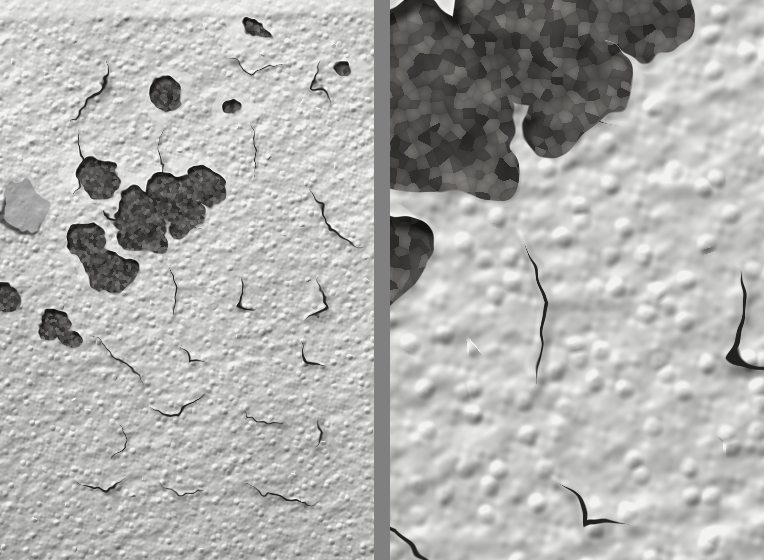
Left: the whole. Right: its middle third, enlarged.
Give the GLSL for this texture, as a Shadertoy shader.

```glsl
#define RELIEF 0.80
#define BUMP_SCALE 52.0
#define GRAIN_SCALE 150.0
#define CRACKS 22
#define CRACK_WIDTH 0.0026
#define LIGHT vec2(-0.45, 0.89)
#define PAINT_LOW vec3(0.705, 0.705, 0.70)
#define PAINT_HIGH vec3(0.805, 0.805, 0.80)
#define CONCRETE_DARK vec3(0.12, 0.12, 0.115)
#define CONCRETE_PALE vec3(0.50, 0.49, 0.475)
#define CRACK_COLOR vec3(0.13, 0.13, 0.12)

// Bare patches: centre and radius
const vec3 PATCHES[15] = vec3[15](
    vec3(.180, .694, .038), vec3(.241, .635, .042), vec3(.300, .655, .046),
    vec3(.368, .657, .035), vec3(.325, .603, .034), vec3(.160, .572, .037),
    vec3(.190, .520, .045), vec3(.255, .592, .034), vec3(.085, .425, .038),
    vec3(.118, .385, .024), vec3(.000, .486, .028), vec3(.302, .827, .026),
    vec3(.456, .948, .017), vec3(.606, .883, .018), vec3(.417, .811, .018));

vec2 hash2(vec2 p) {
    return fract(sin(vec2(dot(p, vec2(127.1, 311.7)), dot(p, vec2(269.5, 183.3)))) * 43758.5);
}

float noise(vec2 p) {
    vec2 i = floor(p), f = fract(p);
    f = f * f * (3.0 - 2.0 * f);
    return mix(mix(hash2(i).x, hash2(i + vec2(1, 0)).x, f.x),
               mix(hash2(i + vec2(0, 1)).x, hash2(i + 1.0).x, f.x), f.y);
}

// Distance to the nearest cell point, and that cell's random value
vec2 cellular(vec2 p) {
    vec2 cell = floor(p), best = vec2(9.0, 0.0);
    for (int y = -1; y <= 1; y++)
    for (int x = -1; x <= 1; x++) {
        vec2 id = cell + vec2(x, y), point = hash2(id);
        float d = length(id + point - p);
        if (d < best.x) best = vec2(d, hash2(id + 41.0).x);
    }
    return best;
}

vec2 jagged(vec2 p) {
    vec2 offset = vec2(0.0);
    float amplitude = 0.040, frequency = 14.0;
    for (int i = 0; i < 3; i++) {
        offset += amplitude * (vec2(noise(p * frequency), noise(p * frequency + 57.0)) - 0.5);
        amplitude *= 0.42;
        frequency *= 2.7;
    }
    return p + offset;
}

// Rough plaster: uneven brushed coat with scattered round bumps
float plasterHeight(vec2 p) {
    vec2 r = mat2(0.87, -0.5, 0.5, 0.87) * p;
    vec2 c = cellular(p * BUMP_SCALE);
    float bump = smoothstep(0.36, 0.05, c.x) * step(0.45, c.y);
    return 0.6 * noise(r * vec2(34, 56)) + 0.55 * noise(p * vec2(84, 104))
         + 0.2 * noise(r * 205.0) + 0.38 * bump;
}

float patchDistance(vec2 p) {
    p = jagged(p);
    float d = 1.0;
    for (int i = 0; i < 15; i++) d = min(d, length(p - PATCHES[i].xy) - PATCHES[i].z);
    return d;
}

// x: distance along the segment from 0 to 1, y: distance to it
vec2 segment(vec2 p, vec2 a, vec2 dir) {
    float t = clamp(dot(p - a, dir) / dot(dir, dir), 0.0, 1.0);
    return vec2(t, length(p - a - dir * t));
}

// Bent, tapering cracks, straight here and made jagged by the warped input
float crackDistance(vec2 p) {
    float d = 1.0;
    for (int i = 0; i < CRACKS; i++) {
        float n = float(i);
        vec2 h = hash2(vec2(n, 3.0)), k = hash2(vec2(n, 8.0));
        vec2 start = vec2(0.12 + 0.52 * fract(n * 0.755 + 0.3), 0.1 + 0.88 * fract(n * 0.57 + 0.2));
        float angle = -0.2 - 1.5 * h.x, turn = (k.x < 0.5 ? -1.0 : 1.0) * (0.5 + 0.6 * k.y);
        float size = 0.022 + 0.04 * h.y;
        vec2 d1 = size * vec2(cos(angle), sin(angle));
        vec2 d2 = size * vec2(cos(angle + turn), sin(angle + turn));
        vec2 s1 = segment(p, start, d1), s2 = segment(p, start + d1, d2);
        float t = s1.y < s2.y ? 0.5 * s1.x : 0.5 + 0.5 * s2.x;
        float width = CRACK_WIDTH * (0.35 + 0.65 * k.y) * sin(3.14 * t) - 0.0004;
        d = min(d, min(s1.y, s2.y) - width);
    }
    return d;
}

void mainImage(out vec4 fragColor, in vec2 fragCoord) {
    vec2 p = fragCoord / iResolution.y;
    float px = 1.0 / iResolution.y;
    float bare = patchDistance(p);
    float above = patchDistance(p + 0.009 * LIGHT);

    // Painted plaster, smoother on the ledge and on loose flaps
    float ledge = smoothstep(0.962, 0.974, p.y + 0.012 * noise(p * 9.0) - 0.02 * p.x);
    float flap = smoothstep(0.0, 0.004, 0.034 * (noise(p * 15.0) * 2.0 - 0.7) - bare);
    float slope = plasterHeight(p) - plasterHeight(p + 0.003 * LIGHT);
    float shade = RELIEF * slope * (1.0 - 0.55 * max(flap, ledge));
    shade += 0.06 * flap + 0.08 * ledge + 0.06 * (noise(p * 6.0) - 0.5);
    shade -= 0.08 * smoothstep(0.012, 0.0, abs(p.y - 0.962 - 0.02 * p.x));
    shade += 0.12 * smoothstep(0.006, 0.0, bare) * clamp((above - bare) / 0.008, -1.0, 1.0);
    vec3 color = mix(PAINT_LOW, PAINT_HIGH, smoothstep(0.0, 0.8, p.y)) + shade;

    // Grey loose flake at the left with a shadow under it
    vec2 flakeAt = jagged(p) - vec2(0.04, 0.637);
    float flake = length(flakeAt * vec2(0.85, 1.0)) - 0.042;
    float flakeShadow = length((flakeAt + vec2(0.006, 0.009)) * vec2(0.85, 1.0)) - 0.042;
    color *= 1.0 - 0.6 * smoothstep(0.004, -0.004, flakeShadow);
    color = mix(color, vec3(0.63 + 0.3 * shade + 0.1 * (noise(p * 40.0) - 0.5)), smoothstep(px, -px, flake));

    // Cracks with a soft shade below and a lit lip
    vec2 q = jagged(p);
    float crack = crackDistance(q);
    color -= 0.13 * smoothstep(0.010, 0.0, crackDistance(q + 0.005 * LIGHT));
    color += 0.10 * smoothstep(0.005, 0.0, crackDistance(q - 0.004 * LIGHT));
    color = mix(color, CRACK_COLOR, smoothstep(px, -px * 0.6, crack));

    // Concrete grains, pits and the shadow of the paint edge
    vec2 grain = cellular(p * GRAIN_SCALE);
    float tone = 0.15 + 0.75 * grain.y * (1.0 - 0.4 * grain.x) + 0.35 * (noise(p * 75.0) - 0.4);
    vec3 concrete = mix(CONCRETE_DARK, CONCRETE_PALE, clamp(tone, 0.0, 1.1));
    concrete *= 1.0 - 0.6 * smoothstep(-0.004, 0.004, above);
    color = mix(color, concrete, smoothstep(px, -px, bare));

    fragColor = vec4(clamp(color, 0.0, 0.95), 1.0);
}
```
